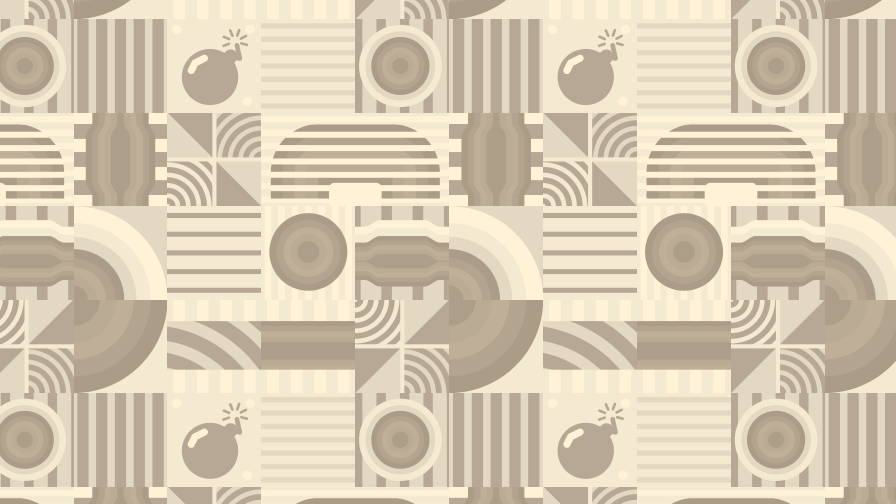
This pattern is drawn by a WebGL 2 fragment shader. Its source:

```glsl
#version 300 es
precision highp float;
uniform vec2 u_resolution;
out vec4 fragColor;

const vec3 BRIGHT = vec3(1.0, 0.95, 0.84);
const vec3 CREAM = vec3(0.955, 0.915, 0.82);
const vec3 SAND = vec3(0.89, 0.85, 0.76);
const vec3 MID = vec3(0.77, 0.71, 0.62);
const vec3 TAUPE = vec3(0.715, 0.66, 0.58);
const vec3 DEEP = vec3(0.67, 0.61, 0.53);
float px; // one pixel in cell units

float fill(float d) { return clamp(0.5 - d / px, 0.0, 1.0); }

// n bars per unit, each covering the share w of its period
float bars(float x, float n, float w) { return fill((abs(fract(x * n) - 0.5) - 0.5 * w) / n); }

float segment(vec2 p, vec2 a, vec2 b, float r) {
  vec2 d = b - a;
  return length(p - a - d * clamp(dot(p - a, d) / dot(d, d), 0.0, 1.0)) - r;
}

float box(vec2 p, vec2 b, float r) {
  vec2 d = abs(p) - b + r;
  return length(max(d, 0.0)) + min(max(d.x, d.y), 0.0) - r;
}

// nested tonal steps inside the distance r = size
vec3 steps(vec3 c, float r, float size) {
  for (float i = 0.0; i < 5.0; i++) {
    vec3 tone = mix(DEEP, MID, 0.4 - 0.4 * cos(i * 1.4));
    c = mix(c, tone, fill(r - size * (1.0 - 0.18 * i)));
  }
  return c;
}

vec3 barrel(vec3 c, vec2 p, float halfSize, float rim) {
  float d = abs(p.y) - halfSize + 0.07 * smoothstep(0.24, 0.4, abs(p.x));
  float top = step(p.y, 0.0) * rim;
  c = mix(c, BRIGHT, top * fill(d - 0.17));
  c = mix(c, CREAM, top * fill(d - 0.085));
  return steps(c, d + halfSize, halfSize);
}

// four small tiles: triangles on one diagonal, arcs on the other
vec3 quarters(vec2 p) {
  vec2 k = floor(p * 2.0), q = fract(p * 2.0);
  vec3 c;
  if (k.x == k.y) {
    float side = k.x < 0.5 ? q.y - q.x : q.x - q.y;
    c = mix(SAND, TAUPE, fill(side * 0.35));
  } else {
    float r = length(q - vec2(k.x, 1.0));
    c = mix(k.x > 0.5 ? SAND : CREAM, TAUPE, bars(r * 0.5, 9.0, 0.55));
  }
  return mix(c, CREAM, fill(abs(p.x - 0.5) - 0.022) + fill(abs(p.y - 0.5) - 0.022) * (1.0 - fill(abs(p.x - 0.5) - 0.022)));
}

vec3 bomb(vec2 p) {
  float dots = min(min(length(p - vec2(0.1, 0.11)), length(p - vec2(0.88, 0.11))), length(p - vec2(0.85, 0.88)));
  vec3 c = mix(CREAM, BRIGHT, fill(dots - 0.05));
  vec2 b = p - vec2(0.453, 0.618);
  float d = min(length(b) - 0.3, segment(b, vec2(0.17, -0.17), vec2(0.22, -0.22), 0.075));
  d = min(d, segment(p, vec2(0.68, 0.4), vec2(0.77, 0.42), 0.025));
  d = min(d, segment(p, vec2(0.77, 0.42), vec2(0.74, 0.28), 0.025));
  for (float i = 0.0; i < 6.0; i++) { // sparks
    float a = 2.8 + i * 0.75;
    vec2 ray = vec2(cos(a), sin(a));
    vec2 tip = vec2(0.72, 0.24);
    d = min(d, segment(p, tip + ray * 0.07, tip + ray * 0.13, 0.014));
  }
  c = mix(c, TAUPE, fill(d));
  float shine = min(segment(b, vec2(-0.2, -0.07), vec2(-0.16, -0.15), 0.038), segment(b, vec2(-0.16, -0.15), vec2(-0.06, -0.2), 0.038));
  return mix(c, BRIGHT, fill(shine));
}

vec3 dome(vec2 p) { // spans two cells
  vec3 c = mix(CREAM, BRIGHT, bars(p.y, 7.0, 0.45));
  float d = box(p - vec2(1.0, 0.82), vec2(0.9, 0.7), 0.52);
  vec3 slats = mix(BRIGHT, steps(TAUPE, d + 0.7, 0.7), bars(p.y + 0.05, 7.0, 0.55));
  c = mix(c, slats, fill(max(d, p.y - 0.96)));
  return mix(c, BRIGHT, fill(box(p - vec2(1.0, 0.88), vec2(0.28, 0.13), 0.06)));
}

vec3 halfDisc(vec2 p, bool upper) { // centred on the left edge
  float r = length(p);
  if (!upper) return steps(CREAM, r, 1.0);
  vec3 c = mix(SAND, BRIGHT, fill(r - 1.0));
  c = mix(c, CREAM, fill(r - 0.82));
  c = mix(c, SAND, fill(r - 0.67));
  return steps(c, r, 0.54);
}

vec3 band(vec2 p) { // spans two cells
  vec3 c = mix(CREAM, BRIGHT, bars(p.x, 4.0, 0.5));
  vec3 arcs = mix(SAND, TAUPE, bars(length(p - vec2(-0.2, 1.6)), 3.6, 0.55));
  vec3 layers = steps(MID, abs(p.y - 0.55), 0.33);
  return mix(c, p.x < 1.0 ? arcs : layers, fill(abs(p.y - 0.49) - 0.26));
}

void main() {
  px = 5.38 / u_resolution.y;
  vec2 uv = vec2(gl_FragCoord.x, u_resolution.y - gl_FragCoord.y) / u_resolution.y;
  vec2 g = uv * vec2(5.366, 5.393) - vec2(0.783, 0.206);
  vec2 p = fract(g), id = mod(floor(g), 4.0);
  int cell = int(id.y * 4.0 + id.x);
  vec3 c = CREAM;
  if (cell == 0) c = mix(SAND, TAUPE, bars(p.x, 5.0, 0.6));
  else if (cell == 1) c = bomb(p);
  else if (cell == 2) c = mix(CREAM, SAND, bars(p.y, 7.0, 0.4));
  else if (cell == 3) {
    c = mix(SAND, TAUPE, bars(p.x + 0.1, 4.0, 0.4));
    float r = length(p - vec2(0.48, 0.5));
    c = mix(c, CREAM, fill(r - 0.44));
    c = mix(c, SAND, fill(r - 0.37));
    c = steps(c, r, 0.31);
  } else if (cell == 4) c = barrel(mix(TAUPE, BRIGHT, bars(p.y + 0.1, 3.33, 0.47)), p.yx - 0.5, 0.37, 0.0);
  else if (cell == 5) c = quarters(p);
  else if (cell < 8) c = dome(p + vec2(id.x - 2.0, 0.0));
  else if (cell == 8) c = halfDisc(p - vec2(0.0, 1.0), true);
  else if (cell == 9) c = mix(CREAM, TAUPE, bars(p.y, 5.0, 0.27));
  else if (cell == 10) c = steps(mix(CREAM, BRIGHT, bars(p.x, 7.0, 0.5)), length(p - vec2(0.5, 0.49)), 0.415);
  else if (cell == 11) c = barrel(mix(SAND, TAUPE, bars(p.x + 0.1667, 3.0, 0.34)), p - vec2(0.5, 0.59), 0.27, 1.0);
  else if (cell == 12) c = halfDisc(p, false);
  else if (cell < 15) c = band(p + vec2(id.x - 1.0, 0.0));
  else c = quarters(vec2(p.y, 1.0 - p.x)); // quarter turn
  fragColor = vec4(c, 1.0);
}
```
